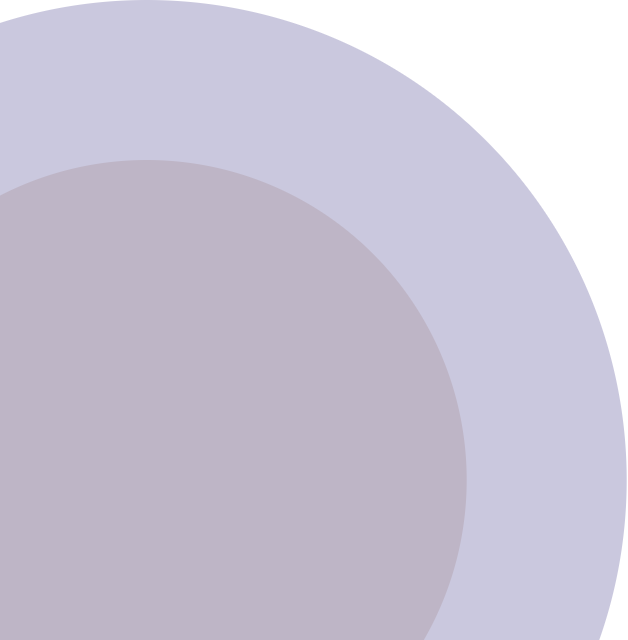
Give the GLSL for this background, as a Shadertoy shader.

```glsl
// Lengths are in canvas heights, origin at the lower left
const vec2 DISC_CENTER = vec2(0.2292, 0.25);
const float OUTER_RADIUS = 0.75;
const float INNER_RADIUS = 0.5;

const vec3 PAPER_WHITE = vec3(1.0);
const vec3 PALE_LAVENDER = vec3(0.792, 0.784, 0.871);
const vec3 DUSTY_MAUVE = vec3(0.745, 0.710, 0.776);

// Antialiased coverage of a disc
float discMask(vec2 p, float radius, float pixel) {
    float edge = length(p - DISC_CENTER) - radius;
    return clamp(0.5 - edge / pixel, 0.0, 1.0);
}

void mainImage(out vec4 fragColor, in vec2 fragCoord) {
    float pixel = 1.0 / iResolution.y;
    vec2 p = fragCoord * pixel;

    // Concentric discs, largest first
    vec3 color = PAPER_WHITE;
    color = mix(color, PALE_LAVENDER, discMask(p, OUTER_RADIUS, pixel));
    color = mix(color, DUSTY_MAUVE, discMask(p, INNER_RADIUS, pixel));

    fragColor = vec4(color, 1.0);
}
```
